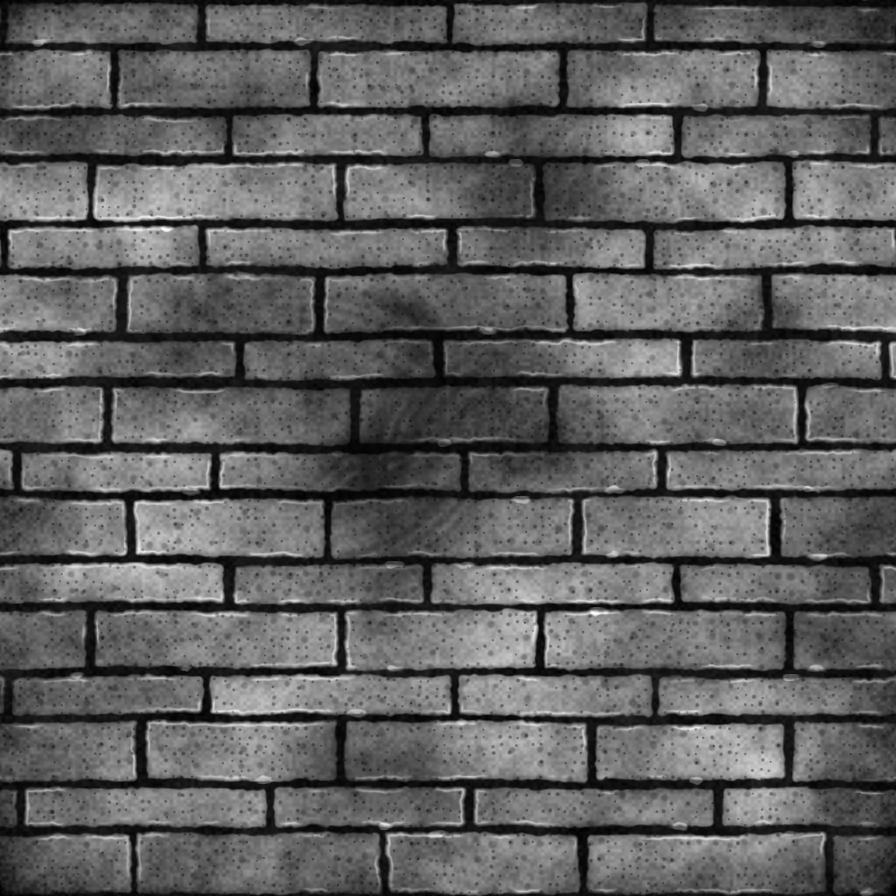
Write a WebGL 1 fragment shader that draws this texture.

```glsl
precision highp float;
// Worn grey brick wall: sixteen courses, alternately low and tall, of short and long bricks.
// Each brick is a rounded box with a wobbly edge; periodic noise adds clouds, grain,
// pits, chipped rims and streaked dark scuffs, so the whole square tiles.
uniform vec2 u_resolution;

#define COURSE_PAIRS 8.0
#define BRICK_PAIRS 2.0
#define LOW_SHARE 0.417
#define SHORT_SHARE 0.443
#define GAP 0.0047
#define CORNER 0.004
#define BRICK_TONE 0.49
#define MORTAR_TONE 0.035
#define CLOUD 0.72
#define GRAIN 0.13
#define SCUFFS 16

float hash(vec2 p) {
    return fract(sin(dot(p, vec2(127.1, 311.7))) * 43758.5453);
}

// Value noise with freq cells over the unit square, wrapping at its sides.
float noise(vec2 uv, vec2 freq) {
    vec2 p = uv * freq, i = floor(p), f = fract(p);
    f = f * f * (3.0 - 2.0 * f);
    vec2 a = mod(i, freq), b = mod(i + 1.0, freq);
    return mix(mix(hash(a), hash(vec2(b.x, a.y)), f.x),
               mix(hash(vec2(a.x, b.y)), hash(b), f.x), f.y);
}

float fbm(vec2 uv, vec2 freq) {
    float sum = 0.0, amp = 0.533;
    for (int i = 0; i < 4; i++) {
        sum += amp * noise(uv, freq);
        freq *= 2.0;
        amp *= 0.5;
    }
    return sum;
}

// Quarter-step bond, with a slow drift down the wall.
float courseShift(float row) {
    float drift = 0.016 * smoothstep(3.5, 7.0, row) * step(row, 9.5)
                + 0.047 * smoothstep(11.5, 14.0, row);
    return 0.003 + 0.126 * mod(row, 4.0) + drift;
}

float roundBox(vec2 p, vec2 halfSize, float r) {
    vec2 e = abs(p) - halfSize + r;
    return length(max(e, 0.0)) + min(max(e.x, e.y), 0.0) - r;
}

// Small dark pits, one at most per grid cell.
float pits(vec2 uv, float cells) {
    vec2 id = mod(floor(uv * cells), cells);
    vec2 centre = 0.3 + 0.4 * vec2(hash(id + 3.1), hash(id + 7.7));
    float radius = mix(0.1, 0.28, hash(id + 12.3));
    float dist = length(fract(uv * cells) - centre);
    return step(0.6, hash(id + 21.9)) * (1.0 - smoothstep(radius * 0.4, radius + 0.1, dist));
}

// Dark patches crossed by curved, fine streaks.
float scuffs(vec2 uv) {
    float dark = 0.0;
    for (int i = 0; i < SCUFFS; i++) {
        float k = float(i) + 1.0;
        vec2 d = fract(uv - vec2(hash(vec2(k, 2.3)), hash(vec2(k, 5.9))) + 0.5) - 0.5;
        float angle = 6.283 * hash(vec2(k, 9.1));
        vec2 dir = vec2(cos(angle), sin(angle));
        vec2 q = vec2(dot(d, dir), dot(d, vec2(-dir.y, dir.x)));
        float size = mix(0.035, 0.085, hash(vec2(k, 14.7)));
        float mask = exp(-dot(q * vec2(1.3, 0.8), q * vec2(1.3, 0.8)) / (size * size));
        q.x += 2.5 * q.y * q.y;
        float streak = noise(q + 0.5, vec2(150.0, 9.0));
        dark += mask * (0.16 + 0.42 * streak * hash(vec2(k, 18.2)));
    }
    return min(dark, 0.7);
}

void main() {
    vec2 uv = gl_FragCoord.xy / u_resolution;
    vec2 p = vec2(uv.x, 1.0 - uv.y);
    p += 0.004 * (vec2(noise(uv, vec2(13.0)), noise(uv, vec2(11.0))) - 0.5);

    // Course and brick cell
    float v = p.y * COURSE_PAIRS;
    float tall = step(LOW_SHARE, fract(v));
    float row = mod(2.0 * floor(v) + tall, 2.0 * COURSE_PAIRS);
    float u = (p.x - courseShift(row)) * BRICK_PAIRS;
    float isLong = step(SHORT_SHARE, fract(u));
    vec2 id = vec2(2.0 * mod(floor(u), BRICK_PAIRS) + isLong, row) + 1.0;
    vec2 size = vec2(mix(SHORT_SHARE, 1.0 - SHORT_SHARE, isLong) / BRICK_PAIRS,
                     mix(LOW_SHARE, 1.0 - LOW_SHARE, tall) / COURSE_PAIRS);
    vec2 start = vec2(isLong * SHORT_SHARE / BRICK_PAIRS, tall * LOW_SHARE / COURSE_PAIRS);
    vec2 q = vec2(fract(u) / BRICK_PAIRS, fract(v) / COURSE_PAIRS) - start - 0.5 * size;

    // Brick outline: slight tilt, uneven gap, ragged edge
    q.y += q.x * 0.018 * (hash(id + 31.0) - 0.5);
    vec2 gap = GAP + 0.0025 * (vec2(hash(id + 41.0), hash(id + 47.0)) - 0.5);
    float ragged = 0.003 * (noise(uv, vec2(60.0)) - 0.5) + 0.0022 * (noise(uv, vec2(170.0)) - 0.5);
    float dist = roundBox(q, 0.5 * size - gap, CORNER) + ragged;
    float soft = max(0.0018, 0.8 / u_resolution.y);
    float fill = 1.0 - smoothstep(-soft, soft, dist);

    // Brick face
    float grain = noise(uv, vec2(256.0)) - 0.5;
    float face = BRICK_TONE + 0.11 * (hash(id + 53.0) - 0.5) + GRAIN * grain;
    face += CLOUD * (fbm(uv, vec2(7.0, 8.0)) - 0.5) + 0.2 * (fbm(uv, vec2(40.0)) - 0.5);
    face *= 1.0 - 0.35 * pits(uv, 110.0) - 0.25 * pits(uv + 0.37, 57.0);
    face *= mix(0.8, 1.0, smoothstep(0.0, 0.008, -dist));
    float rim = exp(-pow((dist + 0.0035) / 0.0017, 2.0));
    face += 0.3 * rim * smoothstep(0.4, 0.8, noise(uv, vec2(34.0)));

    // Mortar, then pale chips on the long edges
    float mortar = MORTAR_TONE + 0.11 * pow(fbm(uv, vec2(20.0)), 2.0) + 0.07 * grain;
    float tone = mix(mortar, face, fill);
    float side = sign(hash(id + 61.0) - 0.4);
    vec2 chip = q - vec2((hash(id + 67.0) - 0.5) * 0.8 * size.x, side * (0.5 * size.y - GAP));
    float blob = length(chip / vec2(0.011, 0.0045)) + 0.9 * (noise(uv, vec2(140.0)) - 0.5);
    tone += 0.27 * (1.0 - smoothstep(0.5, 1.1, blob)) * step(0.35, hash(id + 71.0));

    tone *= 1.0 - scuffs(uv);
    gl_FragColor = vec4(vec3(clamp(tone, 0.0, 1.0)), 1.0);
}
```
